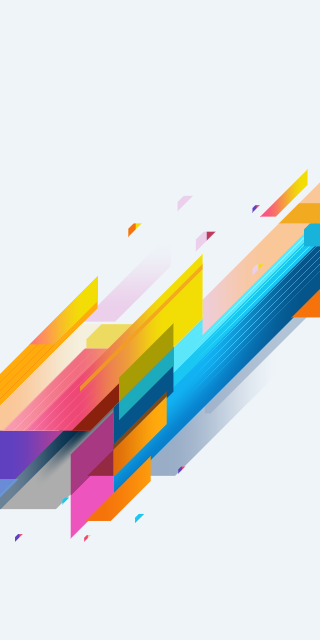
Give the GLSL for this background, as a WebGL 1 fragment shader.

```glsl
precision highp float;
// Overlapping diagonal bars in yellow, pink, violet, orange and blue on a pale ground.
// Each bar is a slab cut by 45 degree, vertical and horizontal edges, painted back to
// front. The canvas is 100 by 200 units; "across" runs at right angles to the bars.
uniform vec2 u_resolution;

const vec3 gold = vec3(.95, .87, .02), amber = vec3(1, .67, .05), orange = vec3(.96, .45, .04);
const vec3 rose = vec3(.93, .28, .46), lilac = vec3(.92, .81, .92), violet = vec3(.38, .25, .75);
const vec3 cyan = vec3(.1, .78, .95), navy = vec3(.02, .33, .54), peach = vec3(.98, .78, .6);

vec2 p;
vec3 c;
float across, pixel;

float inside(float dist) { return clamp(dist / pixel + .5, 0., 1.); }
float below(float top) { return inside(top - p.y); }
void paint(vec3 tone, float amount) { c = mix(c, tone, amount); }

// Horizontal colour gradient
vec3 blend(vec3 a, vec3 b, float from, float to) { return mix(a, b, smoothstep(from, to, p.x)); }

// Piece between two x limits, above a floor, within a diagonal band
float slab(float left, float right, float base, float near, float far) {
  float side = min(p.x - left, right - p.x);
  float band = min(across - near, far - across) * .707;
  return inside(min(min(side, band), p.y - base));
}

// Evenly spaced thin lines along the bars
float hairlines(float gap) {
  return inside(.13 - abs(fract(across / gap) - .5) * gap);
}

// Small two-tone piece with its lower left corner at (x, y)
void shard(float x, float y, float size, vec3 a, vec3 b) {
  float corner = x - y + 100.;
  vec3 tone = mix(a, b, inside(p.x - x - size * .55));
  paint(tone, slab(x, x + size, y, corner - size * .6, corner) * below(y + size));
}

void blueBars() {
  // Fading grey shadow
  vec3 shade = vec3(.6, .68, .78);
  paint(shade, (1. - smoothstep(52., 88., p.x)) * slab(35.4, 120., 51.3, 91., 103.4));
  paint(shade, .7 * slab(64., 97., 70.8, 91., 95.));
  // Broad blue bar with a bright upper edge
  vec3 blue = mix(vec3(.07, .7, .95), vec3(.03, .5, .8), smoothstep(77., 91., across));
  blue = blend(blue, navy, 62., 97.);
  blue = mix(blue, cyan, inside(75.3 - across));
  blue = mix(blue, vec3(.36, .9, .98), inside(70.8 - across));
  float lines = smoothstep(58., 80., p.x) * (1. - smoothstep(82., 87., across));
  blue += .25 * lines * hairlines(2.2);
  paint(blue, slab(35.4, 120., 45., 62.8, 91.));
  // Peach strip, amber corner and orange end
  paint(blend(lilac, peach, 55., 85.), slab(63.3, 120., 80., 57., 68.));
  paint(vec3(.95, .67, .13), slab(80., 120., 130.2, 57., 80.) * below(136.5));
  paint(cyan * .9, slab(95., 120., 123., 66.7, 77.) * below(130.2));
  paint(orange, slab(88., 120., 100.8, 90.3, 120.));
}

void leftBars() {
  // Orange, yellow, peach and cream strips
  paint(mix(amber, orange, .4 * hairlines(2.6)), slab(-9., 30.5, 50., 16.9, 26.8));
  paint(blend(rose + .1, gold, 4., 27.), slab(-9., 30.5, 92.4, 16.9, 24.7));
  vec3 cream = blend(peach, vec3(.96, .94, .87), 2., 27.);
  paint(cream, slab(-9., 42., 50., 26.8, 43.) * below(98.7));
  paint(vec3(.93, .86, .38), slab(27., 47.4, 91.1, 33., 49.) * below(98.7));
  // Grey foot and slate strip, dark at the top
  float dusk = smoothstep(10., 28., p.x) * (1. - smoothstep(60., 66., across));
  paint(mix(vec3(.68), navy * .5, dusk), slab(-9., 35.4, 40.9, 58.5, 76.6));
  paint(blend(vec3(.42, .51, .59), navy * .55, 2., 25.), slab(-9., 35.4, 40.9, 53., 59.3));
  // Violet wedge with a light blue strip
  paint(blend(violet, vec3(.76, .24, .56), 3., 24.), slab(-9., 26., 45., 30., 54.5) * below(65.4));
  paint(vec3(.42, .6, .86), .85 * slab(-9., 5.7, 40., 49.5, 55.5) * below(50.3));
}

void centralBars() {
  // Long bar from pink through salmon to yellow
  vec3 ramp = blend(vec3(.97, .54, .73), rose, 0., 25.);
  ramp = blend(ramp, vec3(.93, .55, .28), 24., 38.);
  ramp = blend(ramp, gold, 35., 52.);
  ramp += .1 * hairlines(3.1) * (1. - smoothstep(18., 34., p.x));
  paint(mix(ramp, peach, .3), slab(-9., 47.4, 65.4, 35.4, 43.) * below(91.1));
  paint(ramp, slab(-9., 63.3, 65.4, 42.7, 62.8));
  paint(vec3(.95, .62, .12), .8 * slab(25., 63.3, 65.4, 45.8, 47.4));
  paint(vec3(.54, .13, .05), slab(22., 37.2, 65.4, 57., 62.8));
  // Shaded window: deep blue, teal and olive
  paint(navy, slab(35.4, 54.2, 40., 62.8, 76.6));
  paint(vec3(.11, .67, .74), slab(37.2, 54.2, 40., 62.8, 68.5));
  paint(vec3(.66, .61, .02), slab(37.2, 54.2, 40., 55.2, 62.8));
}

void lowerBars() {
  vec3 magenta = mix(vec3(.66, .22, .51), vec3(.93, .33, .74), inside(across - 77.));
  paint(magenta, slab(22.1, 35.4, 30., 64.1, 90.4));
  paint(vec3(.48, .29, .12), slab(35.4, 52.1, 51.3, 74.3, 76.2));
  vec3 flame = blend(orange * .9, amber, 33., 51.);
  flame = mix(vec3(.58, .16, .26), flame, inside(p.x - 35.4));
  paint(flame, slab(25., 52.1, 51.3, 76., 84.6));
  paint(blend(orange, amber, 30., 56.), slab(25., 47.1, 37.2, 89.6, 97.4));
}

void shards() {
  shard(40.1, 126., 4.2, orange, gold);
  shard(55.5, 134., 4.8, lilac, lilac);
  shard(61.2, 121.4, 6.2, lilac, rose * .8);
  shard(78.9, 133.6, 2.3, violet, rose);
  shard(78.9, 114., 3.4, lilac, gold);
  shard(55.7, 52., 2.2, violet, rose);
  shard(42.2, 36.5, 2.9, cyan, cyan);
  shard(4.7, 30.7, 2.4, violet, rose);
  shard(26.3, 30.7, 2.1, rose, peach);
  shard(19.5, 42.4, 2.1, cyan, cyan);
}

void main() {
  p = gl_FragCoord.xy / u_resolution * vec2(100, 200);
  across = p.x - p.y + 100.;
  pixel = 100. / u_resolution.x;
  c = vec3(.935, .957, .973);
  // Fading lilac bar and bright upper blade
  paint(lilac, (1. - smoothstep(101., 125., p.y)) * slab(20., 53.4, 99.5, 26., 36.5));
  paint(blend(rose + .05, gold, 82., 95.), slab(78., 96.1, 132.3, 49., 53.9));
  blueBars();
  leftBars();
  centralBars();
  lowerBars();
  shards();
  gl_FragColor = vec4(c, 1);
}
```
